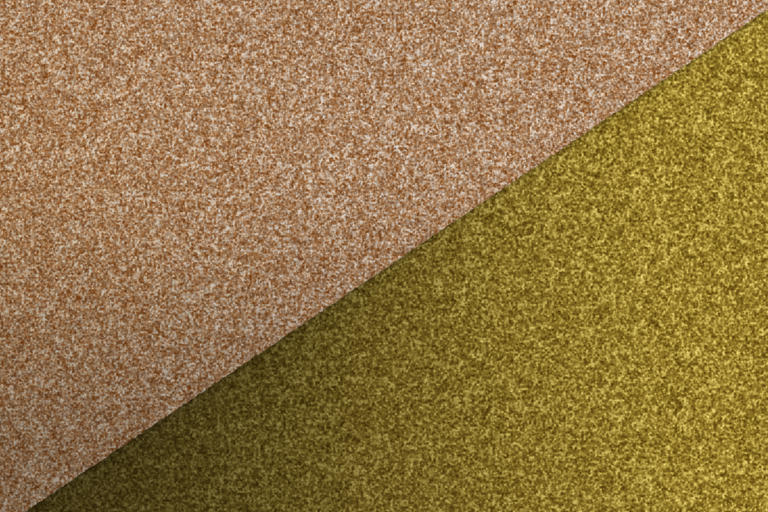
Reproduce this texture procedurally as a WebGL 2 fragment shader.

```glsl
#version 300 es
precision highp float;
uniform vec2 u_resolution;
out vec4 fragColor;

const vec2 SEAM_START = vec2(0.049, 0.0);
const vec2 SEAM_END = vec2(1.497, 0.980);

float hash(vec2 cell, float seed) {
    uvec2 q = uvec2(ivec2(cell) + 4096) * uvec2(1597u, 3571u);
    uint n = (q.x ^ q.y) + uint(seed) * 7919u;
    n = (n ^ (n >> 15u)) * 73471u;
    n = (n ^ (n >> 13u)) * 91193u;
    n ^= n >> 16u;
    return float(n & 65535u) / 65535.0;
}

float valueNoise(vec2 p, float seed) {
    vec2 cell = floor(p), f = fract(p);
    f = f * f * (3.0 - 2.0 * f);
    float low = mix(hash(cell, seed), hash(cell + vec2(1, 0), seed), f.x);
    float high = mix(hash(cell + vec2(0, 1), seed), hash(cell + vec2(1, 1), seed), f.x);
    return mix(low, high, f.y);
}

// Signed distance, positive on the upper left side
float lineDistance(vec2 p, vec2 a, vec2 b) {
    vec2 along = normalize(b - a);
    return dot(p - a, vec2(-along.y, along.x));
}

// Fine glitter: soft clumps with sharper grains on top, centred on zero
float glitter(vec2 p, float density, float seed) {
    vec2 skewed = mat2(0.88, 0.48, -0.48, 0.88) * p;
    float grains = valueNoise(p * density, seed) - 0.5;
    float flecks = valueNoise(skewed * density * 1.3, seed + 1.0) - 0.5;
    float clumps = valueNoise(skewed * density * 0.42, seed + 2.0) - 0.5;
    return grains * 1.0 + flecks * 0.85 + clumps * 0.3;
}

// Three-tone ramp from shadow through body to sparkle
vec3 ramp(vec3 dark, vec3 body, vec3 light, float t) {
    return t < 0.0 ? mix(body, dark, min(-t, 1.0)) : mix(body, light, min(t, 1.0));
}

vec3 copperPaper(vec2 uv, float grain, float tint) {
    vec3 rust = vec3(0.46, 0.26, 0.10);
    vec3 copper = vec3(0.63, 0.49, 0.365);
    vec3 silver = vec3(0.82, 0.78, 0.74);
    vec3 color = ramp(rust, copper, silver, grain * 1.35);
    color += tint * vec3(0.06, 0.0, -0.06);
    // Pale towards the upper right, warm on the left, dim at the bottom left
    float lift = smoothstep(0.0, 0.75, uv.y);
    float warmth = (1.0 - smoothstep(0.0, 0.5, uv.x)) * (1.0 - abs(uv.y - 0.5));
    color *= mix(0.78, 1.04, lift) + 0.05 * uv.x;
    return color * mix(vec3(1.0), vec3(1.0, 0.97, 0.90), warmth);
}

vec3 goldPaper(vec2 uv, float grain, float seamDepth) {
    vec3 umber = vec3(0.28, 0.20, 0.03);
    vec3 gold = vec3(0.51, 0.425, 0.145);
    vec3 sparkle = vec3(0.80, 0.73, 0.40);
    vec3 color = ramp(umber, gold, sparkle, grain * 1.15);
    // Light falls from the right; the lower left end lies in shade
    float light = mix(0.58, 1.17, smoothstep(0.05, 1.0, uv.x + 0.12 * uv.y));
    float shade = exp(-seamDepth * 9.0) * (1.0 - smoothstep(0.25, 0.85, uv.x));
    return color * light * (1.0 - 0.17 * shade);
}

void main() {
    vec2 uv = gl_FragCoord.xy / u_resolution;
    vec2 p = gl_FragCoord.xy / u_resolution.y;
    float pixel = 1.0 / u_resolution.y;

    // Seam with a slightly rough cut
    float rough = (valueNoise(p * 170.0, 11.0) - 0.5) * 0.003;
    float seam = lineDistance(p, SEAM_START, SEAM_END) + rough;

    float copperGrain = glitter(p, 245.0, 21.0);
    float goldGrain = glitter(p, 225.0, 31.0);
    float tint = valueNoise(p * 200.0, 41.0) - 0.5;

    vec3 copper = copperPaper(uv, copperGrain, tint);
    vec3 gold = goldPaper(uv, goldGrain, max(-seam, 0.0));

    // Thin contact shadow beneath the copper sheet
    gold *= 1.0 - 0.28 * exp(-max(-seam, 0.0) * 180.0);
    float cover = smoothstep(-pixel, pixel, seam);
    fragColor = vec4(clamp(mix(gold, copper, cover), 0.0, 1.0), 1.0);
}
```
